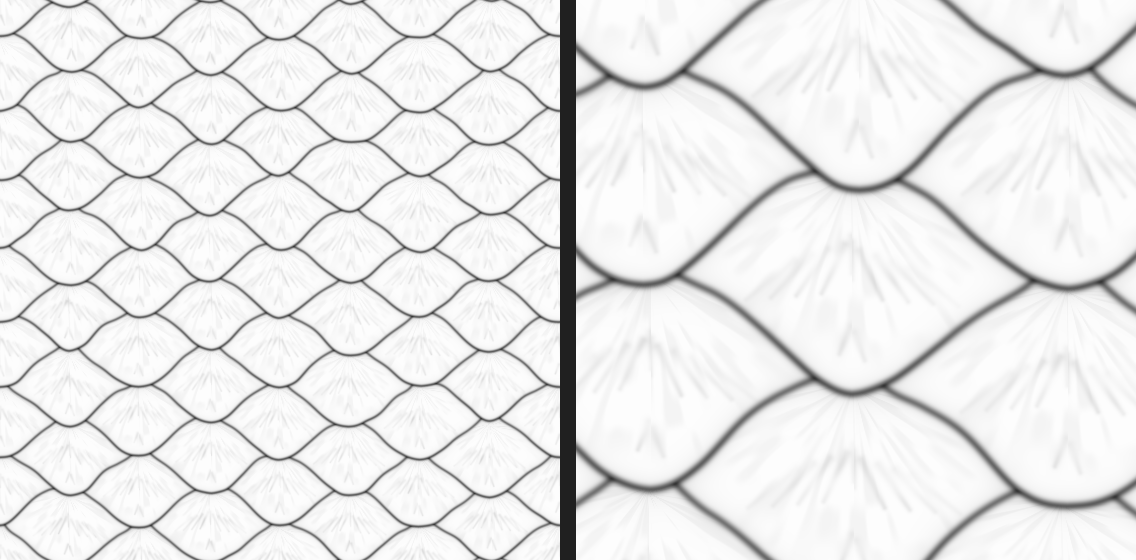
Left, the full canvas; right, a detail of the centre.
A three.js fragment shader for this pattern:

```glsl
// Pale overlapping scales in staggered rows, outlined by soft grey ogee edges.
// Rows are layered from low to high, each hiding the tops of the one below;
// hashes vary the tips and flanks, and faint strokes fan out inside each scale.

varying vec2 vUv;

// Lengths are in row steps: ROWS steps span the canvas.
const float ROWS = 16.0;
const float COLUMNS = 4.0;
const float HALF_WIDTH = 0.5 * ROWS / COLUMNS;
const float FIRST_TIP = 0.9935;         // height of the topmost tips, 0 to 1
const vec2 TIP_JITTER = vec2(0.10, 0.22);
const float EDGE_WAVE = 0.09;
const float LINE_SIGMA = 0.029;
const float LINE_INK_TIP = 0.53;
const float LINE_INK_SIDE = 0.44;
const float HALO_INK = 0.10;
const float HALO_REACH = 0.085;
const float COVER_SOFTNESS = 0.016;
const float VEIN_INK = 0.085;
const float VEIN_WIDTH = 0.045;
const float STREAK_INK = 0.035;
const vec3 PAPER = vec3(0.992);

float hash(vec2 p) {
  vec3 q = fract(vec3(p.xyx) * 0.1031);
  q += dot(q, q.yzx + 33.33);
  return fract((q.x + q.y) * q.z);
}

float noise(vec2 p) {
  vec2 i = floor(p);
  vec2 f = fract(p);
  f = f * f * (3.0 - 2.0 * f);
  vec2 e = vec2(1.0, 0.0);
  return mix(mix(hash(i), hash(i + e), f.x),
             mix(hash(i + e.yx), hash(i + e.xx), f.x), f.y);
}

// Height of a scale's lower edge above its tip, dx away from its axis.
float edgeHeight(float dx, vec2 id) {
  float u = abs(dx) / HALF_WIDTH;
  float side = step(0.0, dx);
  float steepness = mix(3.2, 5.5, hash(id + vec2(3.0 + 7.0 * side, 5.0)));
  float flatness = mix(2.0, 2.6, hash(id + 11.0));
  float wave = noise(vec2(dx * 2.2 + 20.0, id.x * 17.0 + id.y)) - 0.5;
  float ogee = 1.0 - exp(-steepness * pow(u, flatness)) + 0.1 * u;
  float tuckedCorner = 0.6 * pow(u, 12.0);
  return ogee + tuckedCorner + EDGE_WAVE * wave * smoothstep(0.0, 0.3, u);
}

// Soft stroke from a to b, thinning towards b.
float stroke(vec2 p, vec2 a, vec2 b) {
  vec2 ab = b - a;
  float t = clamp(dot(p - a, ab) / dot(ab, ab), 0.0, 1.0);
  float d = length(p - a - ab * t) / (VEIN_WIDTH * (1.0 - 0.4 * t));
  return exp(-d * d);
}

// Faint marks inside a scale; p is measured from its tip, y up.
float veinInk(vec2 p, vec2 id) {
  float side = step(0.0, p.x);
  vec2 q = vec2(abs(p.x), p.y + 0.06 * side);

  // Midrib, small lower chevron and spreading side strokes
  float marks = 0.7 * stroke(q, vec2(0.0, 1.5), vec2(0.0, 1.15));
  marks += 0.9 * stroke(q, vec2(0.02, 0.64), vec2(0.12, 0.38));
  for (int i = 0; i < 4; i++) {
    float k = float(i);
    vec2 a = vec2(0.07 + 0.16 * k, 1.42 - 0.05 * k);
    vec2 b = a + vec2(0.22 + 0.08 * k, -0.46 + 0.03 * k);
    marks += (1.0 - 0.2 * k) * stroke(q, a, b);
  }
  marks *= 0.35 + 0.9 * noise(p * 5.0 + 30.0 + 0.4 * id);

  // Fine grain radiating from the apex
  vec2 fromApex = vec2(q.x, 2.1 - q.y);
  float angle = atan(fromApex.x, fromApex.y);
  float grain = noise(vec2(angle * 15.0 + side * 40.0, length(fromApex) * 3.0 + id.x));
  float fade = smoothstep(0.2, 0.6, q.y) * (1.0 - smoothstep(0.9, 1.6, q.x));
  return VEIN_INK * marks + STREAK_INK * fade * smoothstep(0.45, 0.9, grain);
}

void main() {
  vec2 p = vec2(vUv.x, FIRST_TIP - vUv.y) * ROWS;   // y runs downwards
  float baseRow = floor(p.y);
  vec3 color = PAPER;

  // Layer the rows that can reach this point, lowest first
  for (int i = 0; i < 4; i++) {
    float row = baseRow + 3.0 - float(i);
    float offset = HALF_WIDTH * (1.0 - mod(row, 2.0));
    float column = floor((p.x - offset) / (2.0 * HALF_WIDTH) + 0.5);
    vec2 id = mod(vec2(column, row), vec2(COLUMNS, ROWS));
    vec2 jitter = (vec2(hash(id + 1.7), hash(id + 8.3)) - 0.5) * TIP_JITTER;
    vec2 tip = vec2(offset + 2.0 * HALF_WIDTH * column, row) + jitter;
    vec2 local = vec2(p.x - tip.x, tip.y - p.y);

    // Signed distance to the lower edge, positive inside
    float h = edgeHeight(local.x, id);
    float slope = (edgeHeight(local.x + 0.01, id) - h) / 0.01;
    float d = (local.y - h) * inversesqrt(1.0 + slope * slope);

    float cover = smoothstep(-COVER_SOFTNESS, COVER_SOFTNESS, d);
    color = mix(color, PAPER * (1.0 - veinInk(local, id)), cover);

    float lineInk = mix(LINE_INK_TIP, LINE_INK_SIDE, smoothstep(0.1, 0.7, abs(local.x) / HALF_WIDTH));
    float line = lineInk * exp(-0.5 * d * d / (LINE_SIGMA * LINE_SIGMA));
    float halo = HALO_INK * exp(-abs(d) / HALO_REACH);
    color *= 1.0 - line - halo;
  }
  gl_FragColor = vec4(color, 1.0);
}
```
